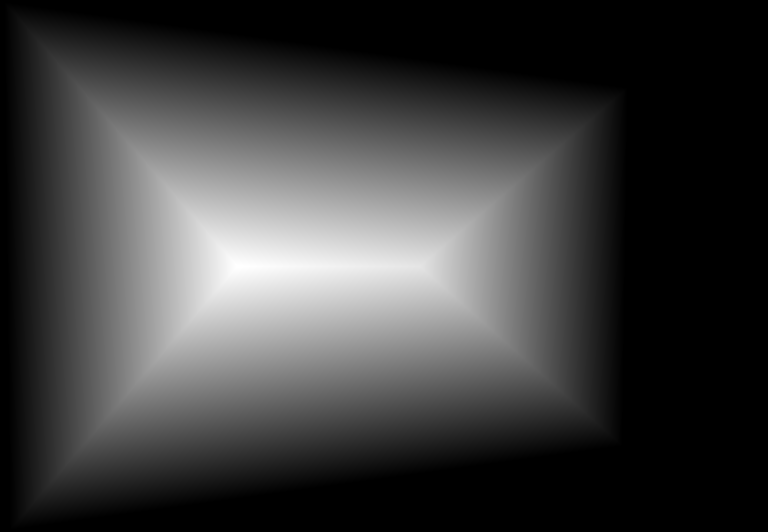
Give the GLSL for this texture map, as a Shadertoy shader.

```glsl
// Hip-roof height map: a tapered quad shaded by the distance to its nearest side

// Signed distance to the line from a to b, positive on its right side
float sideDistance(vec2 p, vec2 a, vec2 b) {
    vec2 along = normalize(b - a);
    return dot(p - a, vec2(along.y, -along.x));
}

void mainImage(out vec4 fragColor, in vec2 fragCoord) {
    vec2 p = fragCoord / iResolution.y;

    // Corners, clockwise from the upper left
    vec2 corners[4] = vec2[4](
        vec2(0.008, 0.996), vec2(1.180, 0.835),
        vec2(1.170, 0.162), vec2(0.019, 0.004));

    // The nearest side sets the height, which creases along the ridges
    float height = 1.0;
    for (int i = 0; i < 4; i++) {
        height = min(height, sideDistance(p, corners[i], corners[(i + 1) % 4]));
    }

    // Linear ramp from black sides to a white peak
    float peakHeight = 0.43;
    fragColor = vec4(vec3(clamp(height / peakHeight, 0.0, 1.0)), 1.0);
}
```
